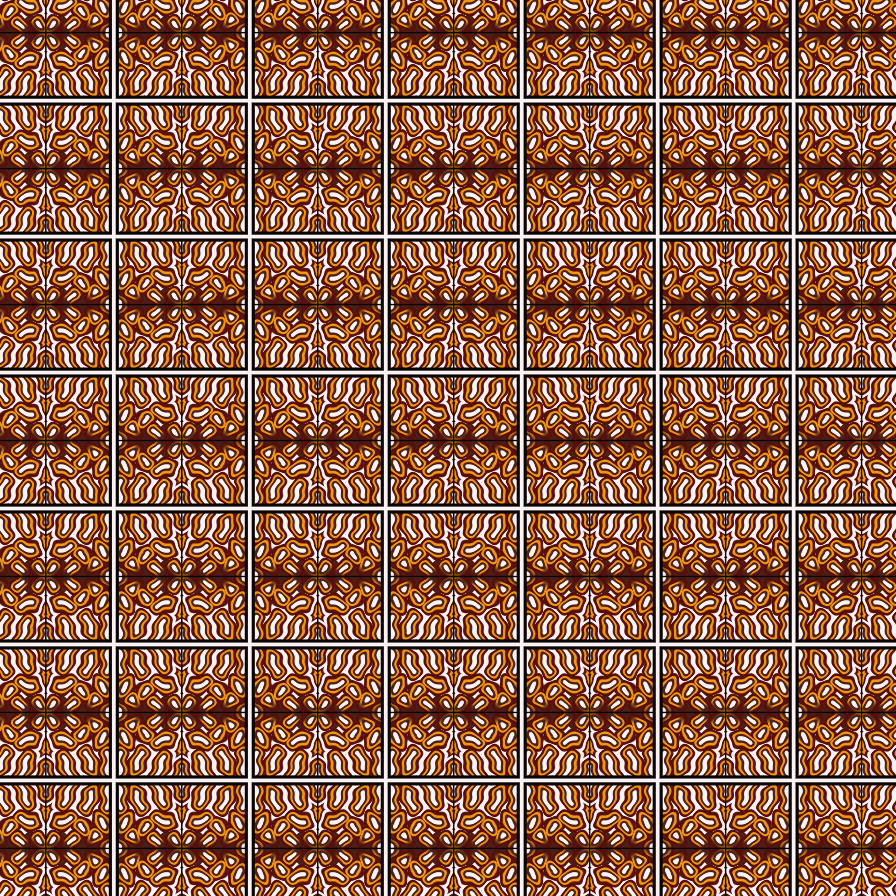
This pattern is drawn by a Shadertoy shader. Its source:

```glsl
#define REPEATS 6.59
#define SHIFT vec2(0.163, 0.150)
#define GROUT 0.014
#define FRAME 0.037
#define AXIS 0.0055
#define WOBBLE 0.011
#define WHITE vec3(0.99, 0.95, 0.95)
#define ORANGE vec3(0.95, 0.59, 0.05)
#define MAROON vec3(0.34, 0.06, 0.04)
#define BROWN vec3(0.30, 0.12, 0.09)
#define BLACK vec3(0.03, 0.02, 0.02)

// Spines of the loops in one mirrored quarter: start.xy, end.xy
const int LOOPS = 11;
const vec4 spines[LOOPS] = vec4[LOOPS](
    vec4(0.00, 0.41, 0.00, 0.52),
    vec4(0.30, 0.31, 0.34, 0.41),
    vec4(0.10, 0.19, 0.17, 0.22),
    vec4(0.05, 0.045, 0.05, 0.06),
    vec4(0.35, 0.08, 0.36, 0.09),
    vec4(0.18, 0.05, 0.20, 0.06),
    vec4(0.13, 0.34, 0.18, 0.46),
    vec4(0.44, 0.17, 0.40, 0.21),
    vec4(0.28, 0.15, 0.26, 0.17),
    vec4(0.46, 0.31, 0.46, 0.46),
    vec4(0.46, 0.00, 0.47, 0.03));

float segmentDistance(vec2 p, vec2 a, vec2 b) {
    vec2 ab = b - a;
    float t = clamp(dot(p - a, ab) / dot(ab, ab), 0.0, 1.0);
    return length(p - a - ab * t);
}

// Distance to the nearest spine, with organically bent space
float loopField(vec2 p) {
    p += WOBBLE * sin(p.yx * vec2(47.0, 41.0) + vec2(0.6, 2.1));
    float d = 1.0;
    for (int i = 0; i < LOOPS; i++)
        d = min(d, segmentDistance(p, spines[i].xy, spines[i].zw));
    return d;
}

// Smooth step past an edge, about one pixel wide
float past(float edge, float d, float px) {
    return smoothstep(edge - 0.6 * px, edge + 0.6 * px, d);
}

vec3 labyrinth(vec2 q, float px) {
    float d = loopField(q);

    // Brown pockets and dimmed rings gather along the horizontal axis
    float height = q.y + 0.03 * sin(q.x * 34.0 + 1.0);
    vec3 gap = mix(BROWN, WHITE, past(0.10, height, px));
    vec3 ring = mix(BROWN, ORANGE, smoothstep(0.01, 0.07, height));

    // Bands of one loop, from its core outwards
    vec3 col = mix(WHITE, BROWN, past(0.017, d, px));
    col = mix(col, ring, past(0.034, d, px));
    col = mix(col, MAROON, past(0.050, d, px));
    col = mix(col, gap, past(0.070, d, px));

    // Strands that fill the wider gaps
    col = mix(col, MAROON, past(0.091, d, px));
    col = mix(col, ring, past(0.105, d, px));
    return mix(col, BROWN, past(0.121, d, px));
}

void mainImage(out vec4 fragColor, in vec2 fragCoord) {
    float px = REPEATS / iResolution.y;
    vec2 cell = fract(fragCoord / iResolution.y * REPEATS + SHIFT) - 0.5;
    vec2 q = abs(cell);
    vec3 col = labyrinth(q, px);

    // Thin mirror axes
    col = mix(BLACK, col, past(AXIS, min(q.x, q.y), px));

    // Black frame around each tile, white grout between tiles
    float border = 0.5 - max(q.x, q.y);
    col = mix(BLACK, col, past(FRAME, border, px));
    col = mix(WHITE, col, past(GROUT, border, px));

    fragColor = vec4(col, 1.0);
}
```
